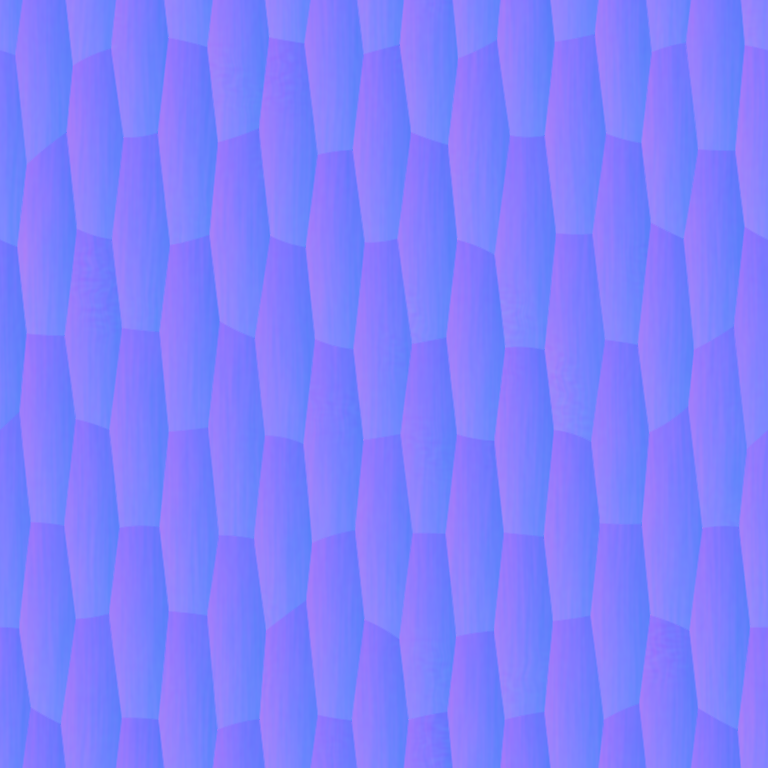
Reproduce this texture map procedurally as a Shadertoy shader.

```glsl
const vec2  CELLS = vec2(16.0, 4.0);         // columns across, facets down
const vec2  LATTICE_SHIFT = vec2(0.94, 0.25);
const vec2  JITTER = vec2(0.10, 0.075);      // centre scatter, in cells
const vec2  CURVATURE = vec2(7.6, 0.43);     // hollow across and along the grain
const float CURVATURE_SPREAD = 0.08;
const float LENGTHWISE_GAIN = 1.4;
const float EDGE_WIDTH = 0.0014;
const vec2  COARSE_GRAIN = vec2(112.0, 6.0);
const vec2  FINE_GRAIN = vec2(208.0, 14.0);
const vec2  GRAIN_STRENGTH = vec2(0.07, 0.11);
const vec2  SWAY_SCALE = vec2(7.0, 5.0);
const float SWAY = 0.006;
const vec2  FIGURE_SCALE = vec2(9.0, 6.0);   // patches of curly grain
const vec2  CURL_SCALE = vec2(26.0, 38.0);
const float CURL = 0.012;
const vec2  RIPPLE_SCALE = vec2(80.0, 150.0);
const float RIPPLE = 0.11;
const float ROUGHNESS = 0.035;

vec2 hash22(vec2 p) {
    vec3 q = fract(p.xyx * vec3(0.1031, 0.1030, 0.0973));
    q += dot(q, q.yzx + 33.33);
    return fract((q.xx + q.yz) * q.zy);
}

float cornerRamp(vec2 corner, vec2 offset, vec2 period) {
    vec2 gradient = hash22(mod(corner, period) + 0.5) * 2.0 - 1.0;
    return dot(gradient, offset);
}

// Gradient noise that wraps after one unit of uv; scale must be whole
float wrapNoise(vec2 uv, vec2 scale) {
    vec2 p = uv * scale;
    vec2 i = floor(p), f = p - i;
    vec2 u = f * f * f * (f * (f * 6.0 - 15.0) + 10.0);
    vec2 e = vec2(1.0, 0.0);
    float low = mix(cornerRamp(i, f, scale), cornerRamp(i + e, f - e, scale), u.x);
    float high = mix(cornerRamp(i + e.yx, f - e.yx, scale),
                     cornerRamp(i + 1.0, f - 1.0, scale), u.x);
    return mix(low, high, u.y);
}

// Slope of the lowest hollow at uv; staggered paraboloids meet in crisp ridges
vec2 facetSlope(vec2 uv, float pixel, out vec2 cellSeed) {
    vec2 base = floor(uv * CELLS);
    float nearest = 1e5, second = 1e5;
    vec2 slope = vec2(0.0), neighbourSlope = vec2(0.0);
    cellSeed = vec2(0.0);

    for (int row = -2; row <= 1; row++)
    for (int column = -3; column <= 2; column++) {
        vec2 cell = base + vec2(column, row);
        vec2 id = mod(cell, CELLS);
        vec2 seed = hash22(id + 17.0);
        float stagger = 0.5 * (1.0 - mod(id.x, 2.0));
        vec2 centre = cell + LATTICE_SHIFT + vec2(0.0, stagger);
        centre += JITTER * (seed * 2.0 - 1.0);

        vec2 delta = uv - centre / CELLS;
        float spread = hash22(id + 61.0).x * 2.0 - 1.0;
        vec2 cellSlope = CURVATURE * (1.0 + CURVATURE_SPREAD * spread) * delta;
        float height = 0.5 * dot(cellSlope, delta);

        if (height < nearest) {
            second = nearest;
            neighbourSlope = slope;
            nearest = height;
            slope = cellSlope;
            cellSeed = seed;
        } else if (height < second) {
            second = height;
            neighbourSlope = cellSlope;
        }
    }

    // Height gap over slope gap is the distance to the ridge
    float ridge = (second - nearest) / max(length(neighbourSlope - slope), 1e-4);
    float blend = 0.5 - 0.5 * smoothstep(0.0, max(EDGE_WIDTH, pixel), ridge);
    return mix(slope, neighbourSlope, blend) * vec2(1.0, LENGTHWISE_GAIN);
}

// Long vertical fibres, bent into curls inside the figured patches
vec2 grainSlope(vec2 uv, vec2 cellSeed) {
    float figure = smoothstep(0.12, 0.45, wrapNoise(uv + cellSeed, FIGURE_SCALE));
    float bend = SWAY * wrapNoise(uv, SWAY_SCALE)
               + CURL * figure * wrapNoise(uv, CURL_SCALE);
    vec2 fibre = uv + cellSeed + vec2(bend, 0.0);
    float across = dot(GRAIN_STRENGTH, vec2(wrapNoise(fibre, COARSE_GRAIN),
                                            wrapNoise(fibre, FINE_GRAIN)));
    float along = ROUGHNESS * wrapNoise(fibre, RIPPLE_SCALE.yx)
                + RIPPLE * figure * wrapNoise(fibre, RIPPLE_SCALE);
    return vec2(across, along);
}

void mainImage(out vec4 fragColor, in vec2 fragCoord) {
    vec2 uv = fragCoord / iResolution.xy;
    float pixel = 1.0 / min(iResolution.x, iResolution.y);

    vec2 cellSeed;
    vec2 slope = facetSlope(uv, pixel, cellSeed);
    slope += grainSlope(uv, cellSeed);

    // Pack the surface normal into colour
    vec3 normal = normalize(vec3(-slope, 1.0));
    fragColor = vec4(normal * 0.5 + 0.5, 1.0);
}
```
